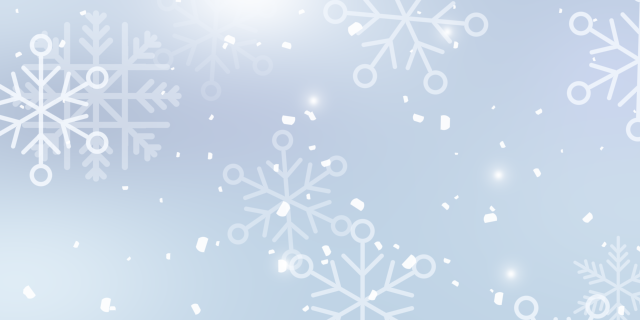
This background is drawn by a WebGL 1 fragment shader. Its source:

```glsl
precision highp float;
// Winter backdrop: soft blue and lavender light, translucent snowflakes, glints and snow chips.
// Gaussian pools tint the sky; each flake is one arm folded around its centre; chips fill hashed cells.
// Units: canvas height is 1, origin at the lower left.
uniform vec2 u_resolution;

#define SKY_LOW    vec3(0.745, 0.825, 0.897)
#define SKY_HIGH   vec3(0.735, 0.797, 0.880)
#define SLATE      vec3(0.685, 0.735, 0.825)
#define LAVENDER   vec3(0.730, 0.770, 0.870)
#define MIST       vec3(0.880, 0.930, 0.965)
#define SNOW       vec3(0.965, 0.980, 1.000)
#define LINE_WIDTH 0.0068
#define TWIG_START 0.38
#define TWIG_SIZE  0.27
#define CHIP_CELL  0.135
#define DUST_CELL  0.150

float hash(vec2 p) {
  vec3 q = fract(vec3(p.xyx) * 0.1031);
  q += dot(q, q.yzx + 33.33);
  return fract((q.x + q.y) * q.z);
}

// Elliptical pool of light, 1 at its centre
float pool(vec2 p, vec2 centre, vec2 size) {
  vec2 d = (p - centre) / size;
  return exp(-dot(d, d));
}

float fill(float d) {
  float aa = 0.75 / u_resolution.y;
  return 1.0 - smoothstep(-aa, aa, d);
}

float segment(vec2 p, vec2 a, vec2 b) {
  vec2 ab = b - a;
  return length(p - a - ab * clamp(dot(p - a, ab) / dot(ab, ab), 0.0, 1.0));
}

// Fold the plane onto half of one arm lying along +x
vec2 foldArm(vec2 p, float sides, float turn) {
  float sector = 6.2831853 / sides;
  float angle = mod(atan(p.y, p.x) - turn + 0.5 * sector, sector) - 0.5 * sector;
  return length(p) * vec2(cos(angle), abs(sin(angle)));
}

// Six arms, one pair of twigs on each, a ring at the tip
float ringFlake(vec2 p, float arm, float turn) {
  vec2 q = foldArm(p, 6.0, turn) / arm;
  float stem = segment(q, vec2(0.0), vec2(0.86, 0.0));
  float twig = segment(q, vec2(TWIG_START, 0.0), vec2(TWIG_START + TWIG_SIZE, TWIG_SIZE));
  float ring = abs(length(q - vec2(1.0, 0.0)) - 0.14);
  return fill(min(min(stem, twig), ring) * arm - LINE_WIDTH);
}

// Distance to arms carrying three pairs of shrinking twigs, in arm lengths
float fern(vec2 q, float firstTwig) {
  float d = segment(q, vec2(0.0), vec2(1.0, 0.0));
  for (int i = 0; i < 3; i++) {
    float t = firstTwig + 0.19 * float(i);
    float size = 0.07 + 0.2 * (1.0 - t);
    d = min(d, segment(q, vec2(t, 0.0), vec2(t + size, size)));
  }
  return d;
}

// Eight arms with a square lattice whose bars run past its corners
float latticeFlake(vec2 p, float arm) {
  float d = fern(foldArm(p, 8.0, 0.0) / arm, 0.5);
  vec2 q = abs(p) / arm;
  q = vec2(max(q.x, q.y), min(q.x, q.y));
  d = min(d, segment(q, vec2(0.35, 0.0), vec2(0.35)));
  d = min(d, segment(q, vec2(0.35), vec2(0.86, 0.35)));
  return fill(d * arm - 1.4 * LINE_WIDTH);
}

// A small core inside a wide faint halo
float glint(vec2 p, vec2 centre) {
  return 0.55 * pool(p, centre, vec2(0.014)) + 0.4 * pool(p, centre, vec2(0.038));
}

// Clipped discs, at most one per cell
float chips(vec2 p, float cell, float density, float small, float large, float seed) {
  vec2 id = floor(p / cell) + seed;
  vec2 jitter = vec2(hash(id), hash(id + 17.3));
  vec2 q = (fract(p / cell) - mix(vec2(0.22), vec2(0.78), jitter)) * cell;
  float radius = mix(small, large, hash(id + 41.7));
  float angle = 6.2831853 * hash(id + 63.1);
  vec2 cut = vec2(cos(angle), sin(angle));
  float d = max(length(q) - radius, abs(dot(q, cut) + 0.2 * radius) - 0.62 * radius);
  return fill(d) * step(hash(id + 89.9), density);
}

void main() {
  vec2 p = gl_FragCoord.xy / u_resolution.y;

  // Sky
  vec3 col = mix(SKY_LOW, SKY_HIGH, smoothstep(0.1, 0.95, p.y));
  col = mix(col, MIST, 0.40 * pool(p, vec2(1.98, 0.42), vec2(0.60, 0.40)));
  col = mix(col, MIST, 0.35 * pool(p, vec2(1.12, 0.88), vec2(0.32, 0.28)));
  col = mix(col, LAVENDER + 0.07, 0.8 * pool(p, vec2(1.92, 0.76), vec2(0.26, 0.24)));
  col = mix(col, LAVENDER, 0.75 * pool(p, vec2(0.72, 0.64), vec2(0.38, 0.20)));
  col = mix(col, MIST, 0.60 * pool(p, vec2(0.0, 1.0), vec2(0.38, 0.26)));
  col = mix(col, SLATE, 0.85 * pool(p, vec2(0.22, 0.62), vec2(0.36, 0.22)));
  col = mix(col, MIST, 0.95 * pool(p, vec2(0.05, 0.12), vec2(0.55, 0.30)));
  col = mix(col, SNOW, 0.55 * pool(p, vec2(0.76, 1.0), vec2(0.42, 0.24)));
  col = mix(col, vec3(1.0), 0.85 * pool(p, vec2(0.78, 1.03), vec2(0.22, 0.14)));

  // Snowflakes, faint ones first
  col = mix(col, SNOW, 0.40 * latticeFlake(p - vec2(0.30, 0.70), 0.258));
  col = mix(col, SNOW, 0.17 * ringFlake(p - vec2(0.672, 0.896), 0.180, -1.64));
  col = mix(col, SNOW, 0.42 * ringFlake(p - vec2(0.898, 0.375), 0.187, 1.65));
  col = mix(col, SNOW, 0.60 * ringFlake(p - vec2(1.268, 0.943), 0.221, -0.09));
  col = mix(col, SNOW, 0.62 * ringFlake(p - vec2(1.133, 0.057), 0.221, 1.57));
  float frond = fern(foldArm(p - vec2(1.932, 0.102), 6.0, 1.57) / 0.156, 0.32) * 0.156;
  col = mix(col, SNOW, 0.50 * fill(frond - 0.75 * LINE_WIDTH));
  col = mix(col, SNOW, 0.75 * ringFlake(p - vec2(1.760, -0.153), 0.223, 0.02));
  col = mix(col, SNOW, 0.78 * ringFlake(p - vec2(2.0, 0.812), 0.217, 1.54));
  col = mix(col, SNOW, 0.85 * ringFlake(p - vec2(0.128, 0.656), 0.203, 1.57));

  // Glints
  float light = glint(p, vec2(0.980, 0.685)) + glint(p, vec2(1.558, 0.453));
  light += glint(p, vec2(0.890, 0.174)) + glint(p, vec2(1.597, 0.144));
  light += glint(p, vec2(1.398, 0.900));
  col = mix(col, vec3(1.0), min(light, 1.0));

  // Snow chips gather low in the middle, dust falls everywhere
  float drift = 0.75 * pool(p, vec2(1.16, 0.24), vec2(0.40, 0.30));
  vec2 cellCentre = (floor(p / CHIP_CELL) + 0.5) * CHIP_CELL;
  drift = 0.05 + 0.75 * pool(cellCentre, vec2(1.16, 0.24), vec2(0.40, 0.30));
  float snow = chips(p, CHIP_CELL, drift, 0.012, 0.026, 5.0);
  snow = max(snow, chips(p, DUST_CELL, 0.6, 0.005, 0.011, 31.0));
  col = mix(col, vec3(1.0), 0.92 * snow);

  gl_FragColor = vec4(col, 1.0);
}
```
